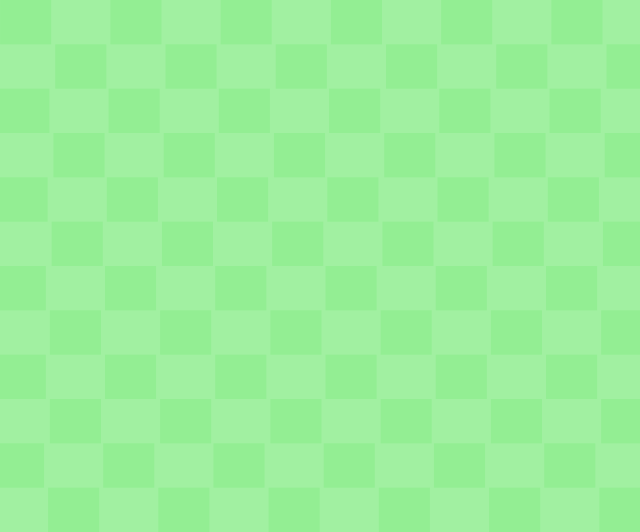
A WebGL 2 fragment shader for this pattern:

```glsl
#version 300 es
precision highp float;

uniform vec2 u_resolution;
out vec4 fragColor;

const vec3 LIGHT_GREEN = vec3(0.630, 0.941, 0.630);
const vec3 DARK_GREEN = vec3(0.575, 0.933, 0.575);
const float ROWS = 12.0;
const float PERIOD = 0.17227;      // dark block to dark block, in canvas widths
const float BLOCK_WIDTH = 0.0798;  // dark block, in canvas widths
const float FIRST_START = 0.0002;  // left edge of the top row's first block
const float DRIFT_STEP = 0.0028;   // leftward slip of the row pairs
const float DRIFT_RATE = 0.8;      // slips per row pair
const float DRIFT_PHASE = 0.7;

// Coverage of the dark blocks in one row, counted from the top.
float rowCoverage(float row, float x, float pixelWidth) {
    float rowPair = floor(row * 0.5);
    float stagger = mod(row, 2.0) * 0.5 * PERIOD;
    float drift = DRIFT_STEP * floor(rowPair * DRIFT_RATE + DRIFT_PHASE);
    float center = FIRST_START + 0.5 * BLOCK_WIDTH + stagger - drift;
    float offset = mod(x - center + 0.5 * PERIOD, PERIOD) - 0.5 * PERIOD;
    float edgeDistance = abs(offset) - 0.5 * BLOCK_WIDTH;
    return clamp(0.5 - edgeDistance / pixelWidth, 0.0, 1.0);
}

void main() {
    vec2 uv = gl_FragCoord.xy / u_resolution;
    vec2 pixel = 1.0 / u_resolution;

    // Blend the two rows that meet at the nearest horizontal edge.
    float rowPosition = (1.0 - uv.y) * ROWS;
    float edge = floor(rowPosition + 0.5);
    float below = clamp((rowPosition - edge) / (ROWS * pixel.y) + 0.5, 0.0, 1.0);
    float upperRow = rowCoverage(edge - 1.0, uv.x, pixel.x);
    float lowerRow = rowCoverage(edge, uv.x, pixel.x);

    float dark = mix(upperRow, lowerRow, below);
    fragColor = vec4(mix(LIGHT_GREEN, DARK_GREEN, dark), 1.0);
}
```
